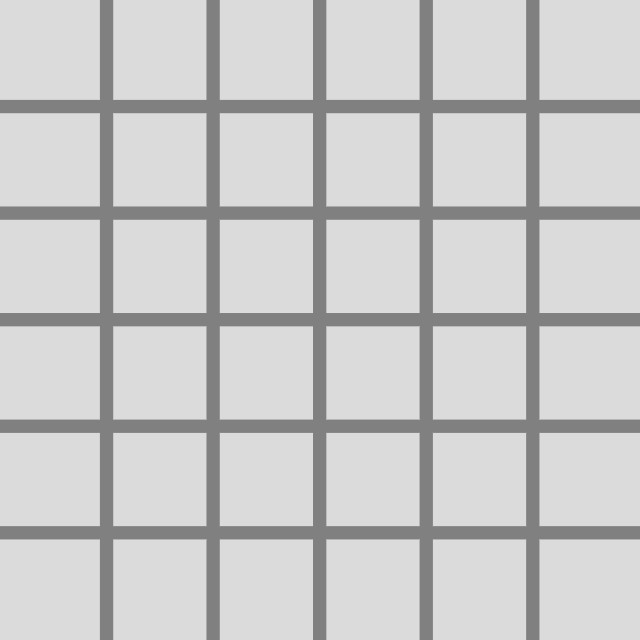
Write a WebGL 2 fragment shader that draws this pattern.

```glsl
#version 300 es
precision highp float;

uniform vec2 u_resolution;
out vec4 fragColor;

// Coverage of the five inner grid lines along each axis
vec2 lineCoverage(vec2 p, vec2 pixel) {
    float pitch = 0.1665;
    vec2 nearest = clamp(floor(p / pitch + 0.5), 1.0, 5.0) * pitch;
    vec2 edge = abs(p - nearest) - 0.0104;
    return clamp(0.5 - edge / pixel, 0.0, 1.0);
}

void main() {
    vec2 uv = gl_FragCoord.xy / u_resolution;

    // Rows are counted from the top edge
    vec2 p = vec2(uv.x, 1.0 - uv.y);
    vec2 lines = lineCoverage(p, 1.0 / u_resolution);

    vec3 tileColor = vec3(0.859);
    vec3 lineColor = vec3(0.502);
    fragColor = vec4(mix(tileColor, lineColor, max(lines.x, lines.y)), 1.0);
}
```
